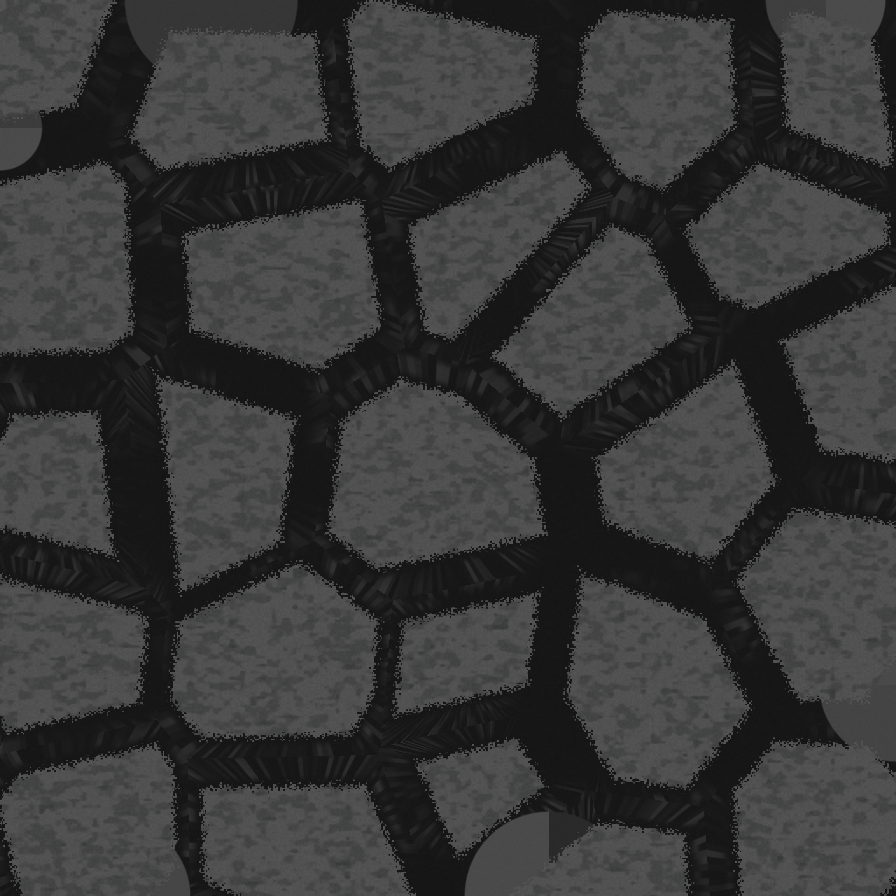
Write a WebGL 1 fragment shader that draws this texture.

```glsl
precision highp float;
uniform vec2 u_resolution;

const float STONES_ACROSS = 4.7;
const float STONE_CELLS = 5.0;
const float SITE_JITTER = 0.66;
const float GAP_MIN = 0.06;
const float GAP_RANGE = 0.125;
const float RIM_ROUGHNESS = 0.034;
const float GRAIN_SCALE = 512.0;
const float STREAK_COUNT = 17.0;
const float STREAK_BANDS = 7.0;
const float DISC_COUNT = 7.0;
const vec3 STONE_LIGHT = vec3(0.318);
const vec3 STONE_DARK = vec3(0.262, 0.264, 0.264);
const vec3 FLECK = vec3(0.215, 0.220, 0.220);
const vec3 MORTAR = vec3(0.086);
const vec3 STREAK = vec3(0.215);
const vec3 DISC_DARK = vec3(0.13);
const vec3 DISC_LIGHT = vec3(0.30);

float hash(vec2 p) {
  vec3 q = fract(p.xyx * 0.1031);
  q += dot(q, q.yzx + 33.33);
  return fract((q.x + q.y) * q.z);
}

// Value noise; a small blend gives flat patches with crisp borders.
float noise(vec2 p, float blend) {
  vec2 i = floor(p);
  vec2 f = smoothstep(0.5 - blend, 0.5 + blend, fract(p));
  float low = mix(hash(i), hash(i + vec2(1.0, 0.0)), f.x);
  float high = mix(hash(i + vec2(0.0, 1.0)), hash(i + 1.0), f.x);
  return mix(low, high, f.y);
}

vec2 siteOf(vec2 cell) {
  vec2 random = vec2(hash(cell + 41.7), hash(cell + 93.2));
  return cell + 0.5 + (random - 0.5) * SITE_JITTER;
}

// Returns signed depth into the stone, fan coordinate and edge seed.
vec3 stoneField(vec2 p) {
  vec2 home = floor(p);
  vec2 cell = home;
  float nearest = 100.0;
  for (int y = -1; y <= 1; y++) {
    for (int x = -1; x <= 1; x++) {
      vec2 candidate = home + vec2(float(x), float(y));
      float reach = distance(p, siteOf(candidate));
      if (reach < nearest) {
        nearest = reach;
        cell = candidate;
      }
    }
  }

  // Each edge of the cell is pushed inwards by its own gap.
  vec2 site = siteOf(cell);
  vec3 field = vec3(100.0, 0.0, 0.0);
  for (int y = -2; y <= 2; y++) {
    for (int x = -2; x <= 2; x++) {
      vec2 offset = vec2(float(x), float(y));
      if (x != 0 || y != 0) {
        vec2 other = siteOf(cell + offset);
        vec2 normal = normalize(other - site);
        float seed = hash(cell * 7.3 + offset * 3.1 + 50.0);
        float gap = GAP_MIN + GAP_RANGE * seed;
        float depth = dot(0.5 * (site + other) - p, normal) - gap;
        if (depth < field.x) {
          vec2 r = p - site;
          float fan = dot(r, vec2(-normal.y, normal.x)) / max(dot(r, normal), 0.08);
          field = vec3(depth, fan, seed);
        }
      }
    }
  }
  // Cells beyond the border stay empty.
  vec2 outside = step(STONE_CELLS * 0.5, abs(cell + 0.5 - STONE_CELLS * 0.5));
  if (outside.x + outside.y > 0.0) field.x = min(field.x, -0.12);
  return field;
}

vec3 stoneColor(vec2 uv) {
  float blotch = 0.6 * noise(uv * vec2(75.0, 120.0), 0.5)
               + 0.4 * noise(uv * vec2(170.0, 240.0) + 19.0, 0.5);
  float fleck = noise(uv * vec2(85.0, 140.0) + 71.0, 0.5);
  vec3 color = mix(STONE_LIGHT, STONE_DARK, smoothstep(0.42, 0.72, blotch));
  return mix(color, FLECK, 0.7 * smoothstep(0.8, 0.98, fleck));
}

vec3 mortarColor(vec2 uv, vec3 field) {
  vec2 ray = vec2(field.y * STREAK_COUNT, field.x * STREAK_BANDS) + field.z * 80.0;
  float streak = pow(noise(ray, 0.2), 2.6);
  float patches = smoothstep(0.25, 0.65, noise(uv * 13.0 + 5.0, 0.5));
  float rim = smoothstep(0.015, 0.07, -field.x);
  return mix(MORTAR, STREAK, 0.85 * streak * patches * rim);
}

// Halved discs peeping in along the four borders.
vec3 addDiscs(vec3 color, vec2 uv, float pixel) {
  for (float k = 0.0; k < DISC_COUNT; k++) {
    float along = hash(vec2(k, 12.3));
    float side = step(1.0, mod(k, 3.0));
    vec2 center = mod(k, 2.0) < 0.5 ? vec2(along, side) : vec2(side, along);
    float radius = mix(0.04, 0.1, hash(vec2(k, 27.1)));
    vec2 halves = step(center, uv);
    float shade = hash(halves * 5.0 + k * 3.7);
    float cover = smoothstep(pixel, -pixel, distance(uv, center) - radius);
    color = mix(color, mix(DISC_DARK, DISC_LIGHT, shade), cover);
  }
  return color;
}

void main() {
  vec2 uv = gl_FragCoord.xy / u_resolution;
  float pixel = 1.0 / min(u_resolution.x, u_resolution.y);
  vec3 field = stoneField((uv - 0.5) * STONES_ACROSS + STONE_CELLS * 0.5);

  // Scattered grains fray the stone rims.
  vec2 grainCell = floor(uv * GRAIN_SCALE);
  float grain = hash(grainCell + 7.0);
  float fray = (grain + hash(grainCell + 311.0) - 1.0) * RIM_ROUGHNESS;
  float softness = STONES_ACROSS * pixel;
  float stone = smoothstep(-softness, softness, field.x + fray);

  vec3 ground = addDiscs(mortarColor(uv, field), uv, pixel);
  vec3 color = mix(ground, stoneColor(uv), stone);
  color += (grain - 0.5) * mix(0.008, 0.022, stone);
  gl_FragColor = vec4(color, 1.0);
}
```
